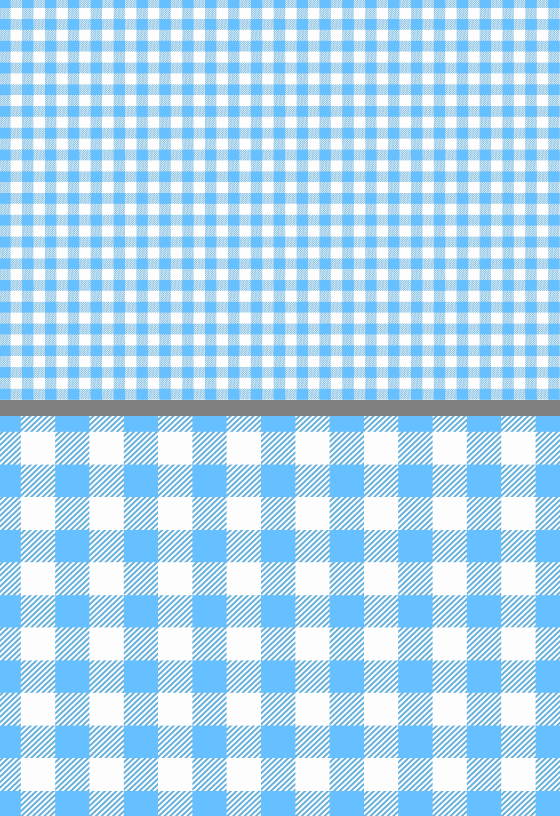
Top, the full canvas; bottom, a detail of the centre.
Give the GLSL for this pattern, as a Shadertoy shader.

```glsl
const vec3 WHITE = vec3(0.993);
const vec3 SKY_BLUE = vec3(0.40, 0.75, 0.995);
const vec3 THREAD_BLUE = vec3(0.40, 0.69, 0.86);

const vec2 REPEATS = vec2(24.48, 18.39);  // checks across and down
const vec2 OFFSET = vec2(0.963, 0.876);   // start of the first full blue band
const vec2 BAND_WIDTH = vec2(0.5, 0.495); // blue share of each repeat
const float TWILL_LINES = 12.0;           // diagonal threads per repeat
const int SAMPLES = 5;                    // per pixel side

// 1 inside the blue band of each repeat, per axis
vec2 bands(vec2 cell, vec2 width) {
    return 1.0 - step(width, fract(cell));
}

// 1 on the rising diagonal threads
float twill(vec2 cell, float lines) {
    return step(0.5, fract((cell.x + cell.y) * lines));
}

// Solid where bands cross, twill where one passes, white elsewhere
vec3 gingham(vec2 cell, vec2 width, float lines) {
    vec2 band = bands(cell, width);
    float crossing = band.x * band.y;
    float single = abs(band.x - band.y);
    vec3 cloth = mix(WHITE, THREAD_BLUE, single * twill(cell, lines));
    return mix(cloth, SKY_BLUE, crossing);
}

// Repeat coordinates, counted from the upper left
vec2 cellAt(vec2 uv, vec2 repeats, vec2 offset) {
    return vec2(uv.x, 1.0 - uv.y) * repeats - offset;
}

void mainImage(out vec4 fragColor, in vec2 fragCoord) {
    // Box filter over the pixel keeps the fine threads smooth
    vec3 sum = vec3(0.0);
    for (int j = 0; j < SAMPLES; j++) {
        for (int i = 0; i < SAMPLES; i++) {
            vec2 jitter = (vec2(i, j) + 0.5) / float(SAMPLES) - 0.5;
            vec2 uv = (fragCoord + jitter) / iResolution.xy;
            sum += gingham(cellAt(uv, REPEATS, OFFSET), BAND_WIDTH, TWILL_LINES);
        }
    }
    fragColor = vec4(sum / float(SAMPLES * SAMPLES), 1.0);
}
```
